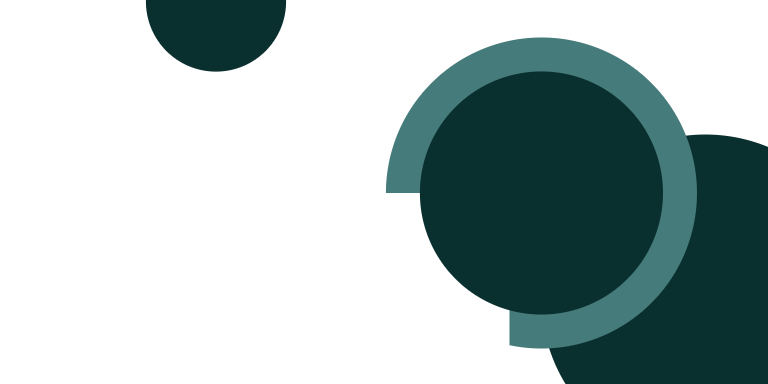
Reproduce this background procedurally as a WebGL 1 fragment shader.

```glsl
precision mediump float;

uniform vec2 u_resolution;

// Lengths are fractions of the canvas height; circles are (x, y, radius)
#define PAPER vec3(1.0)
#define DARK_TEAL vec3(0.036, 0.184, 0.182)
#define MID_TEAL vec3(0.27, 0.482, 0.477)
#define TOP_DISC vec3(0.5625, 0.996, 0.1825)
#define CORNER_DISC vec3(1.837, 0.2227, 0.427)
#define CENTRE_DISC vec3(1.410, 0.4974, 0.3165)
#define RING_RADIUS 0.405
#define NOTCH_CORNER vec2(1.3268, 0.4974)

float circleDistance(vec2 p, vec3 circle) {
  return length(p - circle.xy) - circle.z;
}

// Coverage of a shape, softened over one pixel
float coverage(float distance) {
  return clamp(0.5 - distance * u_resolution.y, 0.0, 1.0);
}

void main() {
  vec2 p = gl_FragCoord.xy / u_resolution.y;

  // Background discs
  float backDiscs = min(circleDistance(p, TOP_DISC), circleDistance(p, CORNER_DISC));
  vec3 color = mix(PAPER, DARK_TEAL, coverage(backDiscs));

  // Band with its lower left section cut away
  vec2 fromCorner = p - NOTCH_CORNER;
  float notch = max(fromCorner.x, fromCorner.y);
  float band = circleDistance(p, vec3(CENTRE_DISC.xy, RING_RADIUS));
  color = mix(color, MID_TEAL, coverage(max(band, -notch)));

  // Front disc
  color = mix(color, DARK_TEAL, coverage(circleDistance(p, CENTRE_DISC)));

  gl_FragColor = vec4(color, 1.0);
}
```
